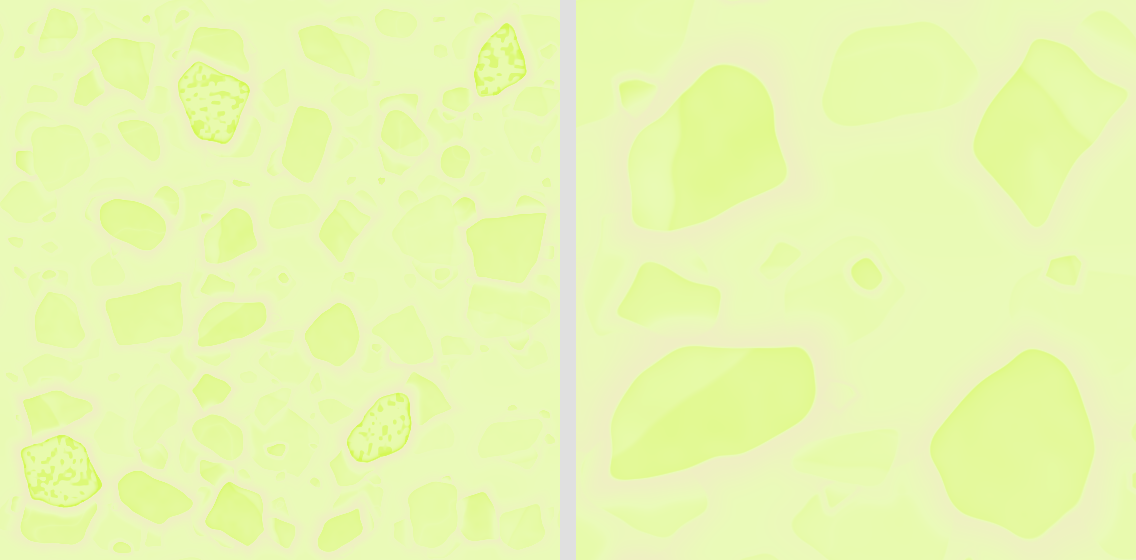
Left, the full canvas; right, a detail of the centre.
This texture is drawn by a Shadertoy shader. Its source:

```glsl
// Pale lime terrazzo: rounded polygon chips scattered on jittered, wrapping grids.
// Layers of chips add to one tone value, which a colour ramp turns into
// rosy halos (negative), pale ground (zero) and lime stone (positive).

const vec3 GROUND = vec3(0.918, 0.981, 0.722);
const vec3 ROSE = vec3(0.941, 0.930, 0.772);
const vec3 LIME = vec3(0.835, 0.970, 0.340);
const float TAU = 6.2831853;

// Integer hash: three random values in 0..1
vec3 hash3(ivec3 k) {
    uvec3 v = uvec3(k) * 1664525u + 1013904223u;
    v.x += v.y * v.z; v.y += v.z * v.x; v.z += v.x * v.y;
    v ^= v >> 16u;
    v.x += v.y * v.z; v.y += v.z * v.x; v.z += v.x * v.y;
    return vec3(v >> 8u) / 16777216.0;
}

ivec2 wrapCell(ivec2 c, int n) { return (c % n + n) % n; }

// Value noise with a whole number of cells across the canvas
float noise(vec2 uv, int n, int seed) {
    vec2 p = uv * float(n), f = fract(p);
    ivec2 c = ivec2(floor(p));
    f = f * f * (3.0 - 2.0 * f);
    float a = hash3(ivec3(wrapCell(c, n), seed)).x;
    float b = hash3(ivec3(wrapCell(c + ivec2(1, 0), n), seed)).x;
    float d = hash3(ivec3(wrapCell(c + ivec2(0, 1), n), seed)).x;
    float e = hash3(ivec3(wrapCell(c + ivec2(1, 1), n), seed)).x;
    return mix(mix(a, b, f.x), mix(d, e, f.x), f.y);
}

float smoothMax(float a, float b, float k) {
    float h = max(k - abs(a - b), 0.0) / k;
    return max(a, b) + h * h * k * 0.25;
}

// Signed distance to an irregular six-sided chip with half-axes radii
float chipDistance(vec2 p, vec2 radii, float rounding, ivec3 key) {
    float d = -1.0;
    for (int i = 0; i < 6; i++) {
        vec3 h = hash3(key + ivec3(0, 0, 40 + i));
        float a = TAU * (float(i) + 0.75 * h.x) / 6.0;
        vec2 normal = vec2(cos(a), sin(a));
        float reach = length(normal * radii) * mix(0.62, 1.0, h.y);
        d = smoothMax(d, dot(p, normal) - reach, rounding);
    }
    return d;
}

// Tone inside a chip: lit edge, split facet, veins and cloudy mottling
float chipTone(vec2 uv, vec2 p, float d, float size, float strength, vec3 h) {
    float upper = clamp(0.5 + 0.7 * dot(p, vec2(-0.35, 0.94)) / size, 0.0, 1.0);
    float rim = exp(d / 0.0035) * mix(0.3, 1.0, upper) * mix(0.4, 1.3, h.y);
    float a = TAU * h.x;
    float split = dot(p, vec2(cos(a), sin(a))) - size * mix(0.05, 0.6, h.y);
    float facet = smoothstep(-0.002, 0.003, split) * step(0.45, h.z);
    float crease = exp(-abs(split) / 0.003) * step(0.6, h.z);
    float vein = exp(-abs(noise(uv, 23, 11) - 0.5) / 0.04) * step(0.5, h.x);
    float cloud = noise(uv, 34, 5) + 0.6 * noise(uv, 79, 6) - 0.8;
    return strength * (0.72 + 0.35 * upper + 0.95 * rim - 0.45 * facet
        + 0.4 * crease - 0.35 * vein + 0.55 * cloud * mix(0.2, 1.0, h.z));
}

// Tone inside a porous chip: dark pits and a strong outline
float porousTone(vec2 uv, float d) {
    float pits = smoothstep(0.54, 0.78, noise(uv, 124, 8));
    float rim = exp(-abs(d + 0.002) / 0.0025);
    return 0.12 + 0.55 * pits + rim * mix(0.3, 1.1, noise(uv, 31, 9));
}

// Paints one grid of n by n chips; sizes are fractions of a cell
float paintChips(float tone, vec2 uv, int n, int seed, vec2 sizes,
                 vec2 strengths, float presence, float porousShare) {
    vec2 grid = uv * float(n);
    ivec2 home = ivec2(floor(grid));
    float jitter = max(0.36, 1.0 - 2.0 * sizes.y);
    for (int j = -1; j <= 1; j++)
    for (int i = -1; i <= 1; i++) {
        ivec2 cell = home + ivec2(i, j);
        ivec3 key = ivec3(wrapCell(cell, n), seed);
        vec3 place = hash3(key), look = hash3(key + ivec3(0, 0, 20));
        vec3 detail = hash3(key + ivec3(0, 0, 30));
        if (place.z > presence) continue;
        vec2 p = (grid - vec2(cell) - 0.5 - jitter * (place.xy - 0.5)) / float(n);
        float size = mix(sizes.x, sizes.y, look.x) / float(n);
        if (length(p) > size * 2.4) continue;

        float a = 0.3 + 2.0 * (look.z - 0.5);
        vec2 q = mat2(cos(a), -sin(a), sin(a), cos(a)) * p;
        vec2 radii = size * vec2(1.0, mix(0.5, 0.95, detail.y));
        float d = chipDistance(q, radii, size * mix(0.06, 0.35, detail.x), key);
        bool porous = detail.z < porousShare;
        float strength = mix(strengths.x, strengths.y, look.y);
        float fill = porous ? porousTone(uv, d)
                            : chipTone(uv, p, d, size, strength, detail);

        float halo = smoothstep(min(0.48 * size, 0.03), 0.0, d);
        float weight = porous ? 0.95 : clamp(strength * 2.5 - 0.12, 0.0, 0.9);
        tone = mix(tone, -0.95, halo * halo * weight);
        tone = mix(tone, fill, smoothstep(0.0012, -0.0012, d));
    }
    return tone;
}

void mainImage(out vec4 fragColor, in vec2 fragCoord) {
    vec2 uv = fragCoord / iResolution.xy;
    // Wobble the outlines
    vec2 wobble = vec2(noise(uv, 17, 1), noise(uv, 17, 2)) - 0.5;
    vec2 ripple = vec2(noise(uv, 53, 3), noise(uv, 53, 4)) - 0.5;
    vec2 w = uv + 0.016 * wobble + 0.005 * ripple;

    // Ground, then faint, tiny, medium, large and porous chips
    float tone = 0.09 * (noise(uv, 9, 7) - 0.4);
    tone = paintChips(tone, w, 7, 100, vec2(0.32, 0.52), vec2(0.05, 0.18), 0.85, 0.0);
    tone = paintChips(tone, w, 17, 200, vec2(0.14, 0.34), vec2(0.08, 0.34), 0.4, 0.0);
    tone = paintChips(tone, w, 9, 300, vec2(0.26, 0.44), vec2(0.07, 0.40), 0.65, 0.0);
    tone = paintChips(tone, w, 6, 400, vec2(0.34, 0.52), vec2(0.10, 0.43), 0.75, 0.05);
    tone = paintChips(tone, w, 2, 500, vec2(0.15, 0.19), vec2(0.3, 0.4), 1.0, 1.0);

    vec3 color = tone < 0.0 ? mix(GROUND, ROSE, min(-tone, 1.0))
                            : mix(GROUND, LIME, min(tone, 1.0));
    fragColor = vec4(color, 1.0);
}
```
